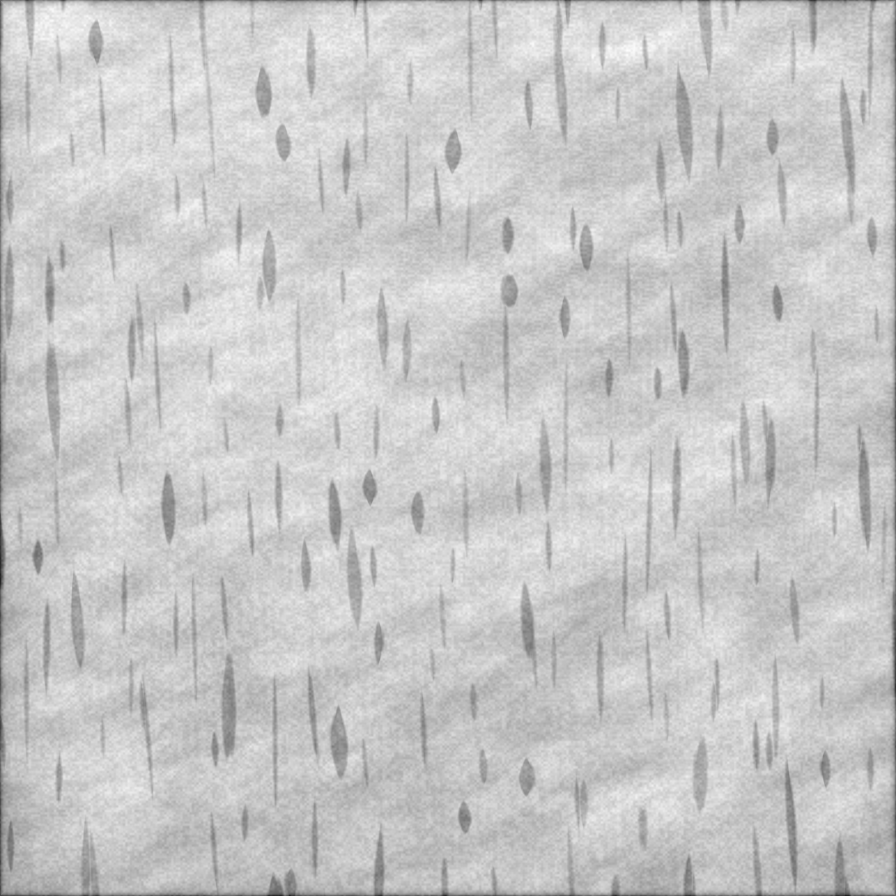
This texture is drawn by a three.js fragment shader. Its source:

```glsl
// Pale grey wood grain with short dark vertical ray flecks, soft mottling and shaded rim.
#define FLECK_GRID vec2(20.0, 10.0)
#define FLECK_SHARE 0.95
#define FLECK_HALF_LENGTH vec2(0.020, 0.080)
#define FLECK_HALF_WIDTH vec2(0.0024, 0.0098)
#define FLECK_DARKNESS vec2(0.10, 0.26)
#define FLECK_SOFTNESS 0.0022
#define BASE_TONE 0.802
#define LIGHT_FALL 0.085
#define MOTTLE_STRENGTH 0.25
#define GRAIN_STRENGTH 0.15
#define RIM_STRENGTH 0.38

varying vec2 vUv;

float hash(vec2 p) {
  return fract(sin(dot(p, vec2(127.1, 311.7))) * 43758.5453);
}

float valueNoise(vec2 p) {
  vec2 cell = floor(p);
  vec2 f = fract(p);
  f = f * f * (3.0 - 2.0 * f);
  float low = mix(hash(cell), hash(cell + vec2(1.0, 0.0)), f.x);
  float high = mix(hash(cell + vec2(0.0, 1.0)), hash(cell + vec2(1.0, 1.0)), f.x);
  return mix(low, high, f.y);
}

float fbm(vec2 p) {
  float sum = 0.0;
  float weight = 0.5;
  for (int i = 0; i < 4; i++) {
    sum += weight * valueNoise(p);
    p = p * 2.03 + vec2(17.3, 9.1);
    weight *= 0.55;
  }
  return sum;
}

// Darkness of one spindle-shaped fleck owned by a grid cell
float fleck(vec2 uv, vec2 cell, float fibre) {
  if (hash(cell + 3.7) > FLECK_SHARE) return 0.0;
  vec2 jitter = vec2(hash(cell + 11.3), hash(cell + 23.9));
  vec2 p = uv - (cell + jitter) / FLECK_GRID;
  float size = hash(cell + 37.1);
  float breadth = hash(cell + 51.7);
  float halfLength = mix(FLECK_HALF_LENGTH.x, FLECK_HALF_LENGTH.y, size * size);
  float halfWidth = mix(FLECK_HALF_WIDTH.x, FLECK_HALF_WIDTH.y, breadth * breadth * breadth);
  float tone = mix(FLECK_DARKNESS.x, FLECK_DARKNESS.y, 0.5 * (hash(cell + 67.3) + breadth));

  // Slight lean, with fibres fraying the pointed ends
  p.x += p.y * mix(-0.03, 0.09, hash(cell + 83.9));
  float along = abs(p.y) / halfLength + 0.45 * (fibre - 0.5);
  float outline = halfWidth * (1.0 - along * along);
  float body = smoothstep(-FLECK_SOFTNESS, FLECK_SOFTNESS, outline - abs(p.x));
  return tone * body * (1.0 - smoothstep(0.75, 1.05, along));
}

// Combined darkness of all nearby flecks
float fleckLayer(vec2 uv) {
  float fibre = valueNoise(uv * vec2(230.0, 14.0));
  vec2 home = floor(uv * FLECK_GRID);
  float dark = 0.0;
  for (int y = -1; y <= 1; y++) {
    for (int x = -1; x <= 1; x++) {
      float single = fleck(uv, home + vec2(float(x), float(y)), fibre);
      dark = max(dark, single) + 0.25 * min(dark, single);
    }
  }
  return dark * (0.85 + 0.3 * fibre);
}

void main() {
  vec2 uv = vUv;

  // Light fading towards the lower right
  float tone = BASE_TONE + LIGHT_FALL * (uv.y - 0.5) - 0.02 * (uv.x - 0.5);

  // Wispy mottling, drawn out sideways and rising to the right
  vec2 wisp = vec2(uv.x * 15.0, (uv.y - 0.3 * uv.x) * 30.0);
  tone += MOTTLE_STRENGTH * (fbm(wisp) - 0.5);
  tone += 0.06 * (valueNoise(uv * 6.0 + 4.2) - 0.5);

  tone -= fleckLayer(uv);

  // Fine paper-like grain
  float grain = 0.6 * valueNoise(uv * 390.0) + 0.4 * valueNoise(uv * 210.0 + 31.0);
  tone += GRAIN_STRENGTH * (grain - 0.5);

  // Thin dark rim with a soft inner shadow
  vec2 inset = min(uv, 1.0 - uv);
  float edge = min(inset.x, inset.y);
  tone -= RIM_STRENGTH * exp(-edge / 0.0022) + 0.07 * exp(-edge / 0.018);

  gl_FragColor = vec4(vec3(clamp(tone, 0.0, 1.0)), 1.0);
}
```
